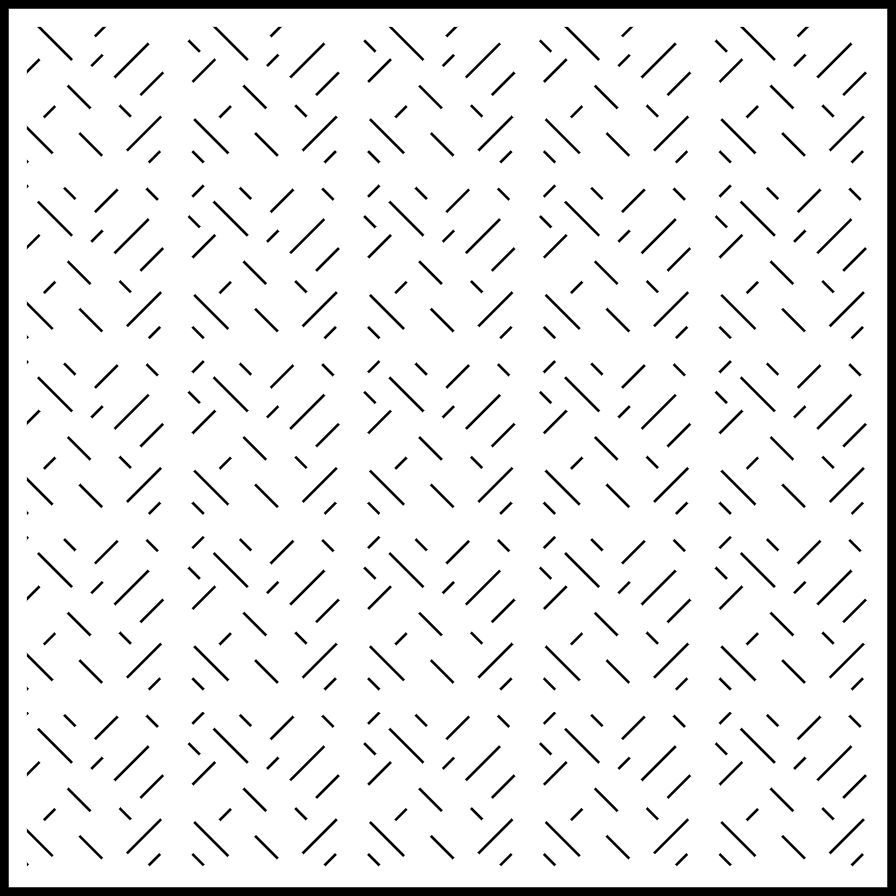
Write a Shadertoy shader that draws this pattern.

```glsl
// Framed sheet of diagonal dashes: one tile of 18 strokes in three lengths,
// repeated on a square grid and trimmed by an inner margin.
// Each stroke is a rotated box distance, smoothed over one pixel.

#define REPEATS 5.0                // tiles across and down
#define FRAME (5.0 / 512.0)        // black border width
#define MARGIN 0.03                // strokes are trimmed beyond this inset
#define LINE_WIDTH (1.5 / 512.0)   // stroke thickness
#define TILE 226.0                 // design units per tile side
#define DASH 10.35                 // half length of the shortest stroke
#define INK vec3(0.0)
#define PAPER vec3(1.0)

// Strokes as centre x, centre y, slope (+1 rising, -1 falling).
const vec3 shortDashes[9] = vec3[9](
    vec3(17.5, 217.5, 1), vec3(78.5, 214.5, -1), vec3(184.5, 213.5, -1),
    vec3(12.5, 178, -1), vec3(113.5, 159.5, 1), vec3(52.5, 93.5, 1),
    vec3(149.8, 94.5, -1), vec3(17.5, 35.5, -1), vec3(187.5, 35.5, 1));
const vec3 mediumDashes[5] = vec3[5](
    vec3(125.5, 205, 1), vec3(25, 146.5, 1), vec3(184, 129.5, 1),
    vec3(90.5, 112.5, -1), vec3(105.5, 51.5, -1));
const vec3 longDashes[4] = vec3[4](
    vec3(59.5, 182, -1), vec3(158, 159.5, 1),
    vec3(34.5, 62, -1), vec3(174, 65.5, 1));

// Signed distance to an axis-aligned box centred at the origin.
float boxDistance(vec2 p, vec2 halfSize) {
    vec2 d = abs(p) - halfSize;
    return length(max(d, 0.0)) + min(max(d.x, d.y), 0.0);
}

// Signed distance to a square-ended diagonal stroke.
float strokeDistance(vec2 p, vec3 stroke, float halfLength, float halfWidth) {
    vec2 q = p - stroke.xy;
    vec2 along = vec2(1.0, stroke.z) * sqrt(0.5);
    vec2 across = vec2(-along.y, along.x);
    return boxDistance(vec2(dot(q, along), dot(q, across)),
                       vec2(halfLength, halfWidth));
}

// Distance to the nearest stroke of a tile, in design units.
float tileDistance(vec2 p, float halfWidth) {
    float d = TILE;
    for (int i = 0; i < 9; i++)
        d = min(d, strokeDistance(p, shortDashes[i], DASH, halfWidth));
    for (int i = 0; i < 5; i++)
        d = min(d, strokeDistance(p, mediumDashes[i], 2.0 * DASH, halfWidth));
    for (int i = 0; i < 4; i++)
        d = min(d, strokeDistance(p, longDashes[i], 3.0 * DASH, halfWidth));
    return d;
}

// Pixel coverage from a signed distance.
float coverage(float d, float pixel) {
    return clamp(0.5 - d / pixel, 0.0, 1.0);
}

void mainImage(out vec4 fragColor, in vec2 fragCoord) {
    float pixel = 1.0 / min(iResolution.x, iResolution.y);
    vec2 uv = (fragCoord - 0.5 * iResolution.xy) * pixel + 0.5;

    // Repeated strokes
    float tileSize = (1.0 - 2.0 * FRAME) / REPEATS;
    float unitSize = tileSize / TILE;
    vec2 local = fract((uv - FRAME) / tileSize) * TILE;
    float strokes = tileDistance(local, 0.5 * LINE_WIDTH / unitSize) * unitSize;

    // Margin trim and frame
    float trim = boxDistance(uv - 0.5, vec2(0.5 - MARGIN));
    float sheet = boxDistance(uv - 0.5, vec2(0.5 - FRAME));
    float ink = coverage(max(strokes, trim), pixel);
    ink = max(ink, 1.0 - coverage(sheet, pixel));

    fragColor = vec4(mix(PAPER, INK, ink), 1.0);
}
```
